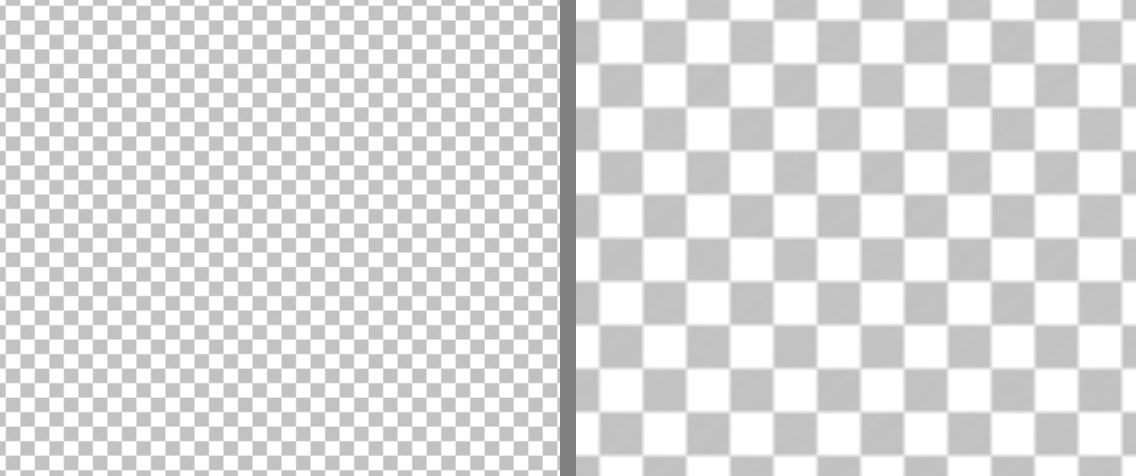
Left: the whole. Right: its middle third, enlarged.
Write a Shadertoy shader that draws this pattern.

```glsl
// Fine checkerboard of white and light grey squares with soft edges.
// Each axis gets a triangle wave that changes sign at every cell edge;
// the product of both signs picks the colour. Faint grain wears the grey.

#define CELLS_HIGH 32.8                 // cells over the canvas height
#define FIRST_EDGE vec2(0.40, 0.40)     // first edges from lower left, in cells
#define EDGE_WIDTH 0.11                 // width of the blend, in cells
#define GREY_LEVEL 0.76
#define WHITE_LEVEL 1.0
#define CELL_VARIATION 0.006            // shade change between grey cells
#define GRAIN 0.005                     // mottling inside grey cells

float hash(vec2 p)
{
    vec3 q = fract(p.xyx * vec3(0.1031, 0.1030, 0.0973));
    q += dot(q, q.yzx + 33.33);
    return fract((q.x + q.y) * q.z);
}

// Signed distance to the nearest edge, alternating from cell to cell
vec2 alternatingEdge(vec2 p)
{
    return abs(mod(p + 0.5, 2.0) - 1.0) - 0.5;
}

// Layered sines, roughly -1 to 1
float mottle(vec2 p)
{
    float a = sin(p.x * 11.3 + 2.0 * sin(p.y * 3.7));
    float b = sin(p.y * 12.7 + 2.0 * sin(p.x * 4.3));
    float c = sin(dot(p, vec2(7.1, -8.3)));
    return (a * b + c) * 0.5;
}

void mainImage(out vec4 fragColor, in vec2 fragCoord)
{
    float cellsPerPixel = CELLS_HIGH / iResolution.y;
    vec2 p = fragCoord * cellsPerPixel - FIRST_EDGE;

    // Checker sign with smoothed edges
    float blend = max(EDGE_WIDTH, cellsPerPixel);
    vec2 side = clamp(alternatingEdge(p) * 2.0 / blend, -1.0, 1.0);
    float greyAmount = 0.5 + 0.5 * side.x * side.y;

    // Slight wear in the grey squares
    float grey = GREY_LEVEL + GRAIN * mottle(p)
               + CELL_VARIATION * (hash(floor(p) + 7.0) - 0.5);

    fragColor = vec4(vec3(mix(WHITE_LEVEL, grey, greyAmount)), 1.0);
}
```
